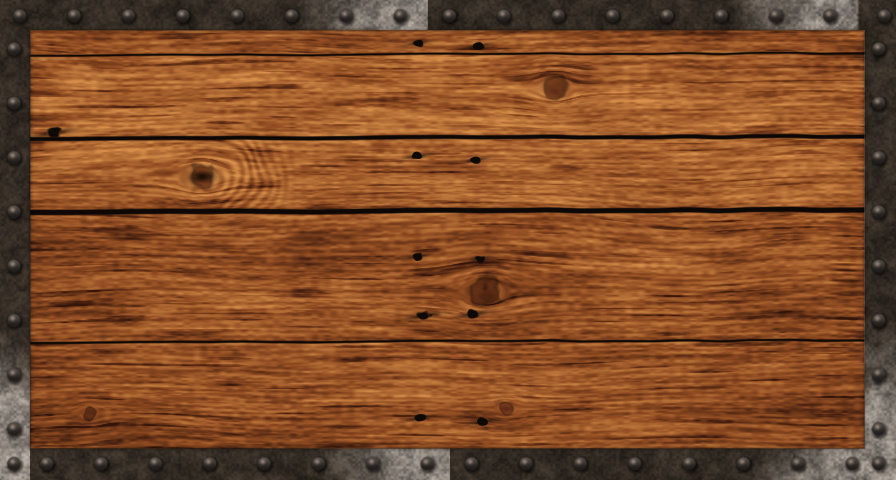
This texture is drawn by a Shadertoy shader. Its source:

```glsl
const vec4 FRAME = vec4(0.063, 0.0655, 1.7985, 0.937); // left, bottom, right, top
const vec4 SEAMS = vec4(0.887, 0.7136, 0.5607, 0.2888);
const vec4 SEAM_WIDTHS = vec4(0.0022, 0.0042, 0.0054, 0.0024);
const float PLANK_TONES[5] = float[](0.06, 0.12, 0.11, 0.0, -0.01);
// Centre and radius
const vec3 KNOTS[5] = vec3[](
    vec3(1.155, 0.818, 0.024), vec3(0.420, 0.632, 0.026), vec3(1.010, 0.393, 0.030),
    vec3(1.053, 0.150, 0.013), vec3(0.187, 0.138, 0.012));
const vec3 HOLES[11] = vec3[](
    vec3(0.869, 0.910, 0.010), vec3(0.995, 0.905, 0.010), vec3(0.869, 0.675, 0.011),
    vec3(0.990, 0.667, 0.010), vec3(0.869, 0.466, 0.010), vec3(0.998, 0.461, 0.010),
    vec3(0.881, 0.342, 0.014), vec3(0.983, 0.345, 0.013), vec3(0.874, 0.129, 0.011),
    vec3(1.005, 0.121, 0.011), vec3(0.112, 0.723, 0.015));

float hash(vec2 p) {
    vec3 q = fract(p.xyx * 0.1031);
    q += dot(q, q.yzx + 33.33);
    return fract((q.x + q.y) * q.z);
}
float noise(vec2 p) {
    vec2 c = floor(p), f = fract(p);
    f *= f * (3.0 - 2.0 * f);
    return mix(mix(hash(c), hash(c + vec2(1, 0)), f.x),
               mix(hash(c + vec2(0, 1)), hash(c + vec2(1, 1)), f.x), f.y);
}
float fbm(vec2 p) {
    return 0.57 * noise(p) + 0.29 * noise(p * 2.03 + 11.7) + 0.14 * noise(p * 4.1 + 35.0);
}
float glow(vec2 p, vec2 centre, vec2 size) {
    vec2 d = (p - centre) / size;
    return exp(-dot(d, d));
}

// Grain height bent around every knot
float grainHeight(vec2 p) {
    float g = p.y + 0.022 * (noise(p * vec2(3.5, 9.0)) - 0.5);
    for (int i = 0; i < 5; i++) {
        vec2 d = (p - KNOTS[i].xy) * vec2(0.7, 1.0);
        float r2 = KNOTS[i].z * KNOTS[i].z;
        g -= d.y * r2 * 1.3 / (dot(d, d) + 0.7 * r2);
    }
    return g;
}

// Broad light and dark areas of the boards
float stain(vec2 p) {
    return 0.06 * glow(p, vec2(0.55, 0.64), vec2(0.13, 0.06))
         + 0.07 * glow(p, vec2(1.20, 0.46), vec2(0.35, 0.10))
         + 0.05 * glow(p, vec2(0.95, 0.79), vec2(0.60, 0.07))
         + 0.04 * glow(p, vec2(0.95, 0.20), vec2(0.45, 0.08))
         - 0.06 * glow(p, vec2(0.18, 0.42), vec2(0.32, 0.15))
         - 0.07 * glow(p, vec2(0.12, 0.12), vec2(0.30, 0.10))
         - 0.07 * glow(p, vec2(1.76, 0.20), vec2(0.22, 0.25));
}

vec3 wood(vec2 p, float px) {
    float bend = 0.003 * (p.x - 0.93) + 0.003 * (noise(vec2(p.x * 14.0, 3.0)) - 0.5);
    int plank = 0;
    float gap = 0.0, lip = 0.0;
    for (int i = 0; i < 4; i++) {
        float d = p.y - SEAMS[i] - bend, w = SEAM_WIDTHS[i];
        plank += d < 0.0 ? 1 : 0;
        gap = max(gap, 1.0 - smoothstep(w - px, w + px, abs(d)));
        lip += exp(-pow((d + w + 0.004) / 0.004, 2.0)) - 0.7 * exp(-pow((d - w) / 0.005, 2.0));
    }

    // Long fibres, growth lines and thin cracks
    float g = grainHeight(p);
    vec2 seed = float(plank) * vec2(17.3, 5.1);
    float broad = fbm(vec2(p.x * 2.0, g * 24.0) + seed);
    float fine = fbm(vec2(p.x * 10.0, g * 105.0) + seed);
    float fibre = noise(vec2(p.x * 75.0, g * 250.0) + seed);
    float crack = smoothstep(0.72, 0.92, noise(vec2(p.x * 8.0, g * 150.0) + seed + 40.0));
    float tone = 0.54 + PLANK_TONES[plank] + stain(p) + 0.09 * lip - 0.30 * crack
               + 0.30 * (broad - 0.5) + 0.55 * (fine - 0.5) + 0.26 * (fibre - 0.5)
               + 0.075 * sin(g * 500.0 + 12.0 * broad) + 0.20 * (fbm(p * 9.0) - 0.5);

    // Arched rings beside the largest knot
    vec2 swirl = p - KNOTS[1].xy - vec2(0.01, 0.0);
    float rho = length(swirl * vec2(1.0, 1.15)) + 0.025 * noise(p * 18.0);
    float area = smoothstep(0.24, 0.08, rho) * smoothstep(-0.10, 0.08, swirl.x);
    tone += plank == 2 ? area * 0.15 * sin(rho * 300.0) : 0.0;
    vec2 edge = min(p - FRAME.xy, FRAME.zw - p);
    tone = clamp(tone - 0.08 * exp(-min(edge.x, edge.y) / 0.03), 0.0, 1.0) * 2.0;
    vec3 col = mix(vec3(0.20, 0.08, 0.04), vec3(0.56, 0.295, 0.13), min(tone, 1.0));
    col = mix(col, vec3(0.84, 0.56, 0.29), max(tone - 1.0, 0.0));

    // Knots, the widest ones split and darkened
    for (int i = 0; i < 5; i++) {
        vec2 d = (p - KNOTS[i].xy) / KNOTS[i].z;
        float r = length(d) + 0.5 * (noise(p * 70.0) - 0.5);
        float core = 1.0 - smoothstep(0.7, 1.15, r);
        col = mix(col, vec3(0.40, 0.18, 0.085) * (0.5 + fine), 0.75 * core);
        col *= 1.0 - 0.3 * exp(-pow((r - 0.95) / 0.18, 2.0));
        float split = glow(d, vec2(0.0), i == 2 ? vec2(0.22, 0.75) : vec2(1.0, 0.45));
        col *= 1.0 - (i == 1 || i == 2 ? 0.8 : 0.2) * split * smoothstep(0.2, 0.6, fine);
    }
    // Nail holes with cracks along the grain
    for (int i = 0; i < 11; i++) {
        vec2 d = (p - HOLES[i].xy) / HOLES[i].z;
        float r = length(d * vec2(0.75, 1.15)) + 0.6 * (noise(p * 90.0) - 0.5);
        float tail = glow(d, vec2(0.0, 0.15 * d.x), vec2(2.4, 0.35));
        col = mix(col, vec3(0.06, 0.035, 0.025), max(1.0 - smoothstep(0.65, 1.0, r), 0.7 * tail));
    }
    return mix(col, vec3(0.05, 0.03, 0.02), gap);
}

vec3 addBolt(vec3 col, vec2 d, float radius, float px) {
    col *= 1.0 - 0.6 * (1.0 - smoothstep(0.8, 1.6, length(d + vec2(-0.002, 0.003)) / radius));
    vec2 q = d / radius;
    float shade = 0.13 + 0.16 * smoothstep(-0.8, 0.8, q.y) + 0.3 * glow(q, vec2(-0.2, 0.3), vec2(0.4));
    return mix(col, shade * vec3(1.0, 0.9, 0.82), 1.0 - smoothstep(radius - px, radius + px, length(d)));
}

vec3 metal(vec2 p, float px) {
    // Distance along the strip, its start and its centre line
    bool top = p.y > FRAME.w, side = !top && (p.x < FRAME.x || p.x > FRAME.z);
    float along = side ? 1.0 - p.y : p.x, split = top ? 0.8908 : 0.937;
    float start = side ? 0.058 : along > split ? split : top ? -0.003 : 0.053;
    float across = side ? p.x - (p.x < 0.9 ? 0.029 : 1.828) : p.y - (top ? 0.967 : 0.034);
    // Worn steel, brighter toward the end
    float t = (along - start) / 0.89;
    float worn = smoothstep(0.68, 0.92, t + 0.12 * (fbm(p * 14.0) - 0.5));
    worn *= top ? 1.0 - smoothstep(1.0, 1.01, t) : 1.0;
    vec3 col = mix(vec3(0.20, 0.17, 0.14), vec3(0.54, 0.51, 0.48), worn);
    col *= 0.45 + 0.75 * fbm(p * 40.0) + 0.35 * noise(p * 190.0);
    // Evenly spaced bolts
    float offset = along - start - 0.044;
    offset -= 0.1131 * clamp(round(offset / 0.1131), 0.0, side ? 7.0 : 8.0);
    if (side && along > 0.93) offset = along - 0.966;
    return addBolt(col, side ? vec2(across, -offset) : vec2(offset, across), 0.0135, px);
}

void mainImage(out vec4 fragColor, in vec2 fragCoord) {
    vec2 p = fragCoord / iResolution.xy * vec2(1.864, 1.0);
    float px = 1.0 / iResolution.y;
    vec2 inset = min(p - FRAME.xy, FRAME.zw - p);
    float inside = min(inset.x, inset.y);
    vec3 col = mix(metal(p, px), wood(p, px), smoothstep(-0.5 * px, 0.5 * px, inside));
    fragColor = vec4(col * (1.0 - 0.35 * exp(-abs(inside) / 0.003)), 1.0);
}
```
